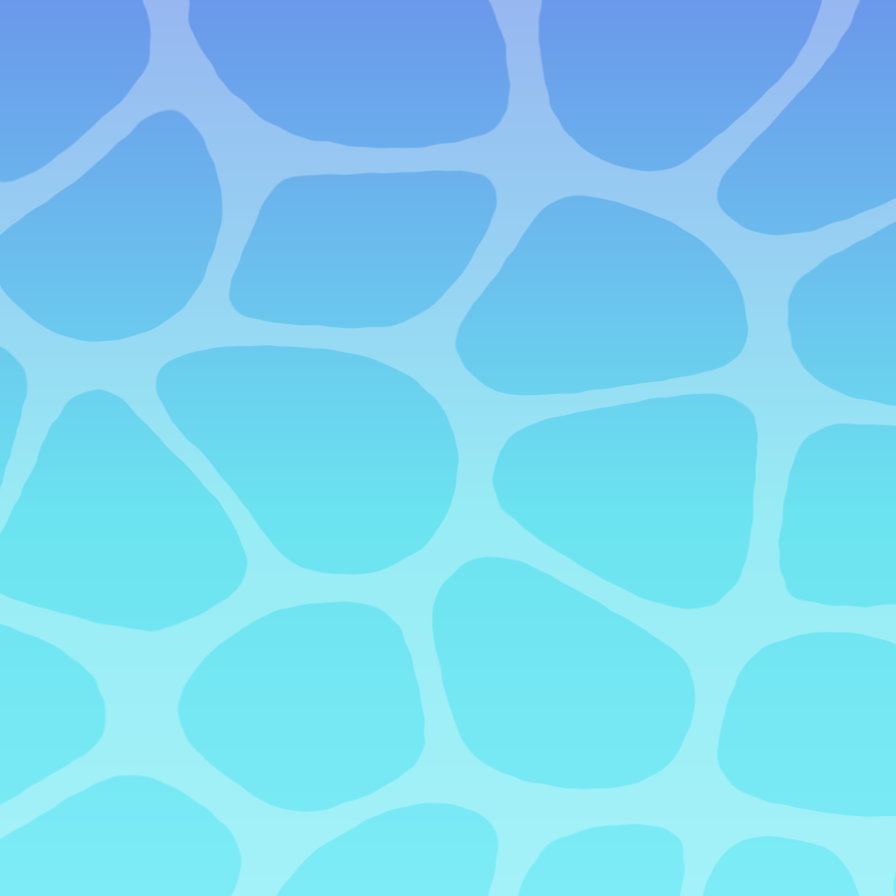
This pattern is drawn by a WebGL 1 fragment shader. Its source:

```glsl
precision highp float;
uniform vec2 u_resolution;

#define CELLS vec2(3.3, 4.1)
#define JITTER 0.78
#define BAND_HALF_WIDTH 0.048
#define BAND_VARIATION 0.035
#define CORNER_ROUNDING 0.085
#define WARP 0.26
#define RIPPLE 0.012
#define FOAM_OPACITY 0.30
#define DEEP_COLOR vec3(0.42, 0.595, 0.92)
#define MID_COLOR vec3(0.42, 0.89, 0.94)
#define SHALLOW_COLOR vec3(0.49, 0.925, 0.965)
#define MID_HEIGHT 0.43

vec2 hash2(vec2 p) {
  p = vec2(dot(p, vec2(127.1, 311.7)), dot(p, vec2(269.5, 183.3)));
  return fract(sin(p) * 43758.545);
}

float cornerRamp(vec2 corner, vec2 offset) {
  return dot(hash2(corner) * 2.0 - 1.0, offset);
}

float gradientNoise(vec2 p) {
  vec2 i = floor(p);
  vec2 f = p - i;
  vec2 u = f * f * f * (f * (f * 6.0 - 15.0) + 10.0);
  vec2 e = vec2(1.0, 0.0);
  float low = mix(cornerRamp(i, f), cornerRamp(i + e.xy, f - e.xy), u.x);
  float high = mix(cornerRamp(i + e.yx, f - e.yx), cornerRamp(i + e.xx, f - e.xx), u.x);
  return mix(low, high, u.y);
}

vec2 noise2(vec2 p) {
  return vec2(gradientNoise(p), gradientNoise(p + vec2(37.2, 17.8)));
}

vec2 sitePosition(vec2 cell) {
  return cell + 0.5 + JITTER * (hash2(cell) - 0.5);
}

// Distance to the Voronoi border, with the corners of each cell rounded
float roundedCellDistance(vec2 p) {
  vec2 base = floor(p);
  vec2 nearestCell = base;
  vec2 nearest = vec2(0.0);
  float best = 100.0;
  for (int y = -1; y <= 1; y++) {
    for (int x = -1; x <= 1; x++) {
      vec2 cell = base + vec2(float(x), float(y));
      vec2 toSite = sitePosition(cell) - p;
      float d = dot(toSite, toSite);
      if (d < best) {
        best = d;
        nearest = toSite;
        nearestCell = cell;
      }
    }
  }

  // Exponential smooth minimum over all the borders of the nearest cell
  float sum = 0.0;
  for (int y = -2; y <= 2; y++) {
    for (int x = -2; x <= 2; x++) {
      if (x == 0 && y == 0) continue;
      vec2 toSite = sitePosition(nearestCell + vec2(float(x), float(y))) - p;
      float d = dot(0.5 * (nearest + toSite), normalize(toSite - nearest));
      sum += exp(-d / CORNER_ROUNDING);
    }
  }
  return -CORNER_ROUNDING * log(sum);
}

vec3 waterColor(float height) {
  vec3 lower = mix(SHALLOW_COLOR, MID_COLOR, clamp(height / MID_HEIGHT, 0.0, 1.0));
  float depth = clamp((height - MID_HEIGHT) / (1.0 - MID_HEIGHT), 0.0, 1.0);
  return mix(lower, DEEP_COLOR, depth);
}

void main() {
  vec2 uv = gl_FragCoord.xy / u_resolution;
  vec2 p = uv * CELLS + vec2(5.3, 8.6);

  // Broad bends, then a fine wobble along the edges
  vec2 warped = p + WARP * noise2(p * 0.9) + RIPPLE * noise2(p * 11.0);

  // Light bands between the cells
  float halfWidth = BAND_HALF_WIDTH + BAND_VARIATION * gradientNoise(p * 1.3 + 60.0);
  float softness = CELLS.y / u_resolution.y;
  float edge = roundedCellDistance(warped) - halfWidth;
  float foam = 1.0 - smoothstep(-softness, softness, edge);

  vec3 color = mix(waterColor(uv.y), vec3(1.0), FOAM_OPACITY * foam);
  gl_FragColor = vec4(color, 1.0);
}
```
